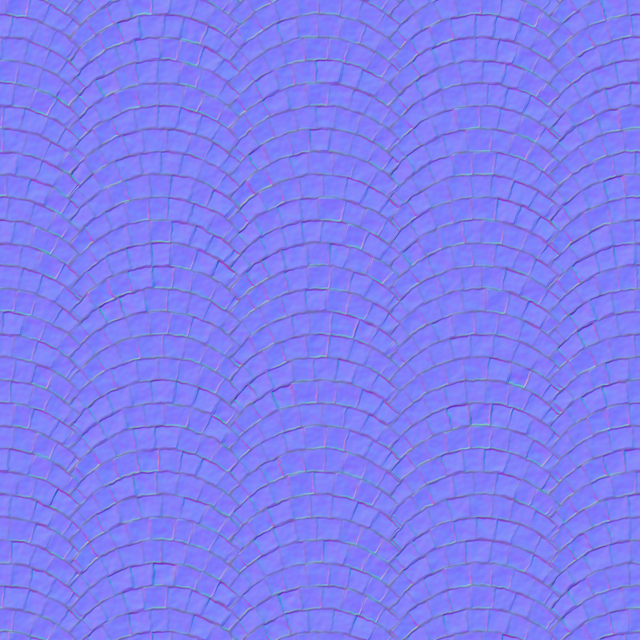
Reproduce this texture map procedurally as a WebGL 1 fragment shader.

```glsl
precision highp float;
// Tangent-space normal map of cobbles laid in segmental arches: 4 columns, 28 courses.
// A shallow height field is built from circular courses, radial joints and wrapping
// gradient noise; its slopes, found by central differences, are packed into the colour.

uniform vec2 u_resolution;

float hash(vec2 p) {
  vec3 q = fract(vec3(p.xyx) * 0.1031);
  q += dot(q, q.yzx + 33.33);
  return fract((q.x + q.y) * q.z);
}

float corner(vec2 cell, vec2 offset, float period) {
  float angle = 6.2832 * hash(mod(cell, period) + period);
  return dot(vec2(cos(angle), sin(angle)), offset);
}

// Gradient noise that wraps over the unit square
float noise(vec2 p, float period) {
  p *= period;
  vec2 i = floor(p), f = p - i;
  vec2 w = f * f * f * (f * (f * 6.0 - 15.0) + 10.0);
  vec2 e = vec2(1.0, 0.0);
  return mix(
    mix(corner(i, f, period), corner(i + e.xy, f - e.xy, period), w.x),
    mix(corner(i + e.yx, f - e.yx, period), corner(i + e.xx, f - e.xx, period), w.x),
    w.y);
}

float jointShift(float stone, float seed) {
  return 0.22 * hash(vec2(stone + 40.0, seed));
}

// x: surface height, y: 0 in a groove and 1 on a stone
vec2 cobbles(vec2 p) {
  float courses = 28.0, radius = 0.173, phase = 0.38;
  vec2 q = p + 0.0018 * vec2(noise(p, 97.0), noise(p + 0.37, 97.0))
             + 0.0024 * vec2(noise(p + 0.61, 31.0), noise(p + 0.17, 31.0));

  // Columns meet in a zigzag that follows the ends of the courses
  float drop = radius - sqrt(radius * radius - 0.015625);
  float zig = (abs(fract((q.y + drop) * courses - phase) - 0.5) - 0.5) / courses;
  float column = floor((q.x - zig) * 4.0 + 0.5);
  float x = q.x - column * 0.25;
  float seam = (0.125 - abs(x - zig)) * 0.71;

  // Courses are equal arcs stacked upwards
  float v = (q.y + radius - sqrt(radius * radius - x * x)) * courses - phase;
  float course = floor(v);
  vec2 fromCentre = vec2(x, q.y - (course + phase) / courses + radius);
  float bed = min(length(fromCentre) - radius,
                  radius - length(fromCentre - vec2(0.0, 1.0 / courses)));

  // Radial joints, unevenly spaced
  float seed = mod(course, courses) + courses * mod(column, 4.0);
  float u = atan(fromCentre.x, fromCentre.y) / 0.176 + hash(vec2(seed, 7.0));
  float stone = floor(u);
  if (u - stone < jointShift(stone, seed)) stone -= 1.0;
  float left = u - stone - jointShift(stone, seed);
  float right = stone + 1.0 + jointShift(stone + 1.0, seed) - u;
  float joint = min(min(left, right) * 0.0304, seam);

  // Grooves vary in depth, and a few stones stand proud
  vec2 id = vec2(stone + 20.0, seed + 3.0);
  float proud = step(0.95, hash(id + 11.0));
  float wear = 1.0 + 0.9 * noise(p + 0.71, 64.0);
  float bedEdge = smoothstep(0.0, 0.0029, bed);
  float jointEdge = smoothstep(0.0, 0.0027, joint);
  float depth = mix(0.0004, 0.001, proud) * wear;
  float height = depth * bedEdge * mix(mix(0.4, 0.1, proud), 1.0, jointEdge);

  // Cushioned, rough tops that lean mostly along one diagonal
  float top = bedEdge * jointEdge;
  float lean = hash(id + 23.0) - 0.5, sway = hash(id + 47.0) - 0.5;
  height += 0.0003 * smoothstep(0.0, 0.012, min(bed, joint));
  height += top * (lean * (fract(v) - 0.5) * 0.0036
                   + (0.5 * sway - lean) * (left - right) * 0.0012);
  height += 0.0009 * noise(p + 0.29, 37.0) + 0.0003 * noise(p + 0.53, 110.0);
  float gap = mix(0.65, 0.4, proud);
  return vec2(height, 1.0 - wear * (1.0 - bedEdge * mix(gap, 1.0, jointEdge)));
}

void main() {
  vec2 uv = gl_FragCoord.xy / u_resolution;
  vec2 e = vec2(0.0011, 0.0);
  vec2 east = cobbles(uv + e.xy), west = cobbles(uv - e.xy);
  vec2 north = cobbles(uv + e.yx), south = cobbles(uv - e.yx);
  vec2 slope = vec2(east.x - west.x, north.x - south.x) / (2.0 * e.x);

  // Green points down the canvas; grooves turn greyer
  vec3 normal = normalize(vec3(-slope.x, slope.y, 1.0));
  float open = clamp(0.25 * (east.y + west.y + north.y + south.y), 0.0, 1.0);
  vec3 colour = (normal * 0.5 + 0.5) * vec3(1.02, 1.01, 0.985);
  gl_FragColor = vec4(colour * mix(vec3(0.89, 0.89, 0.73), vec3(1.0), open), 1.0);
}
```
